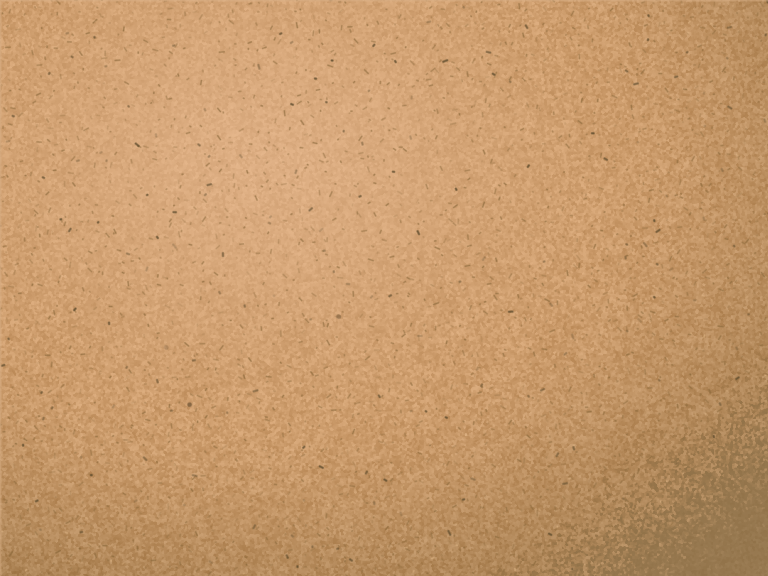
A WebGL 2 fragment shader for this texture:

```glsl
#version 300 es
precision highp float;
// Sheet of recycled brown board: a soft light pool that fades to the edges,
// mottled by cellular noise and strewn with short, randomly turned fibres.
// Lengths are in canvas heights.
uniform vec2 u_resolution;
out vec4 fragColor;

vec3 hash3(vec2 cell) {
  vec3 h = fract(cell.xyx * vec3(0.1031, 0.1030, 0.0973));
  h += dot(h, h.yxz + 33.33);
  return fract((h.xxy + h.yzz) * h.zyx);
}

// Random tone (-1..1) of the nearest cell point, eased near cell borders
float cellTone(vec2 p) {
  vec2 base = floor(p);
  float sum = 0.0, total = 0.0;
  for (int y = -1; y <= 1; y++)
    for (int x = -1; x <= 1; x++) {
      vec2 cell = base + vec2(x, y);
      vec3 rnd = hash3(cell);
      vec2 offset = cell + rnd.xy - p;
      float weight = exp(-9.0 * dot(offset, offset));
      sum += weight * (rnd.z * 2.0 - 1.0);
      total += weight;
    }
  return sum / total;
}

// Coverage of scattered capsules; size = (half length, radius)
float fibres(vec2 p, float scale, float density, vec2 size, float blur) {
  vec2 base = floor(p * scale);
  float cover = 0.0;
  for (int y = -1; y <= 1; y++)
    for (int x = -1; x <= 1; x++) {
      vec2 cell = base + vec2(x, y);
      vec3 place = hash3(cell + 17.0);
      vec3 look = hash3(cell + 71.0);
      if (place.z > density) continue;
      vec2 d = p - (cell + place.xy) / scale;
      float angle = look.x * 3.14159;
      vec2 along = vec2(cos(angle), sin(angle));
      float halfLength = size.x * mix(0.1, 1.0, look.y * look.y);
      d -= along * clamp(dot(d, along), -halfLength, halfLength);
      float edge = length(d) - size.y;
      float ink = 1.0 - smoothstep(-blur, blur, edge);
      cover = max(cover, ink * mix(0.25, 1.0, look.z));
    }
  return cover;
}

void main() {
  vec2 p = gl_FragCoord.xy / u_resolution.y;
  float aspect = u_resolution.x / u_resolution.y;
  float blur = max(0.0017, 0.6 / u_resolution.y);

  // Mottle from fine grain to broad clouds
  float grain = 0.85 * cellTone(p * 235.0)
              + 0.30 * cellTone(p * 110.0 + 40.0)
              + 0.12 * cellTone(p * 24.0 + 90.0);

  // Light pool, upper left of centre
  vec2 fromLight = (p - vec2(0.34 * aspect, 0.72)) * vec2(0.98 / aspect, 0.98);
  float fade = length(fromLight) + 0.02 * grain;
  vec3 color = mix(vec3(0.870, 0.685, 0.515), vec3(0.805, 0.615, 0.425),
                   smoothstep(-0.05, 0.5, fade));
  color = mix(color, vec3(0.66, 0.505, 0.325), smoothstep(0.42, 0.88, fade));

  // Shadow in the lower right corner, its rim broken up by the grain
  float corner = (aspect - p.x) / 0.36 + p.y / 0.28;
  float shadow = 1.0 - smoothstep(0.55, 1.25, corner + 0.4 * grain);
  color = mix(color, vec3(0.59, 0.47, 0.31), shadow);

  // Grain is calmer in the light pool and in the shadow
  float roughness = mix(0.036, 0.066, smoothstep(0.1, 0.55, fade));
  color += grain * roughness * (1.0 - 0.7 * shadow) * vec3(0.95, 1.0, 1.1);

  // Faint fibres, dark fibres, round specks
  float faint = fibres(p, 62.0, 0.5, vec2(0.0042, 0.0012), blur);
  float dark = fibres(p + 3.7, 19.0, 0.38, vec2(0.0036, 0.0018), blur);
  float speck = fibres(p + 8.2, 4.0, 0.22, vec2(0.0010, 0.0038), blur);
  color = mix(color, vec3(0.53, 0.40, 0.22), 0.7 * faint * (1.0 - shadow));
  color = mix(color, vec3(0.36, 0.29, 0.17), 0.85 * dark * (1.0 - shadow));
  color = mix(color, vec3(0.40, 0.30, 0.18), 0.75 * speck);

  // Pale chips, mostly away from the light
  float pale = fibres(p + 5.1, 40.0, 0.3, vec2(0.0020, 0.0013), blur);
  color = mix(color, vec3(0.90, 0.74, 0.55),
              0.6 * pale * smoothstep(0.25, 0.7, fade) * (1.0 - shadow));

  // Thin worn rim on the left and top
  float rim = min(p.x, 1.0 - p.y);
  color = mix(color, vec3(0.86, 0.70, 0.54),
              0.5 * (1.0 - smoothstep(0.001, 0.004, rim)));

  fragColor = vec4(color, 1.0);
}
```
